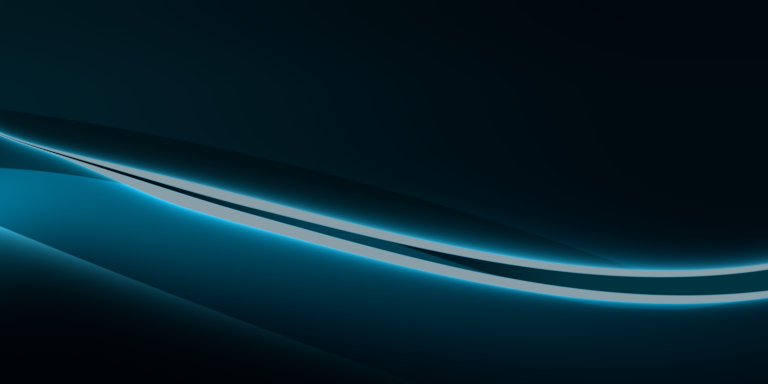
Write a Shadertoy shader that draws this background.

```glsl
// Two pale ribbons sweep across a dark teal field, wrapped in cyan glow.
// Each edge is a height curve over x; bands fill the space between curves,
// and exponential falloffs from those curves make the light.

// Soft coverage of the space between two heights
float strip(float y, float top, float bottom, float blur) {
    return smoothstep(-blur, blur, top - y) * smoothstep(-blur, blur, y - bottom);
}

// Smooth bump centred on c
float bump(float x, float c, float width) {
    float d = (x - c) / width;
    return exp(-d * d);
}

// Cyan light that pales close to its source
vec3 cyanGlow(float g) {
    return g * vec3(0.01, 0.40, 0.51) + pow(g, 4.0) * vec3(0.24, 0.14, 0.12);
}

void mainImage(out vec4 fragColor, in vec2 fragCoord) {
    vec2 p = fragCoord / iResolution.xy * vec2(2.0, 1.0);
    float x = p.x, y = p.y;
    float blur = 1.0 / iResolution.y;

    // Ribbon edges, from top to bottom
    float upperTop = 0.654 + x * (-0.1955 + x * (-0.13 + x * 0.0712))
                   - 0.2 * x * exp(-5.0 * x);
    float upperBottom = upperTop - 0.004 * exp(-6.0 * x)
                      - smoothstep(0.0, 0.65, x) * (0.031 - 0.0085 * x);
    float lowerTop = upperBottom - 0.028 * x;
    float lowerBottom = lowerTop - 0.002
                      - smoothstep(0.1, 0.5, x) * (0.037 - 0.011 * x);

    // Upper field: teal on the left, nearly black on the right
    vec3 upper = mix(vec3(0.004, 0.125, 0.165), vec3(0.0, 0.04, 0.065),
                     smoothstep(-0.2, 1.75, x + 0.25 * (y - 0.7)));
    upper *= 1.0 - 0.2 * smoothstep(0.75, 1.0, y);
    float above = max(y - upperTop, 0.0);
    upper += vec3(0.0, 0.20, 0.26) * exp(-above / 0.055) * bump(x, 1.3, 0.45);

    // Shadowed sheet below a long faint edge
    float sheetEdge = 0.716 - x * (0.14 + 0.068 * x);
    upper *= 1.0 - 0.35 * smoothstep(-blur, blur, sheetEdge - y);
    upper += cyanGlow(exp(-above / (0.013 + 0.01 * smoothstep(0.0, 0.8, x))));

    // Lower field: broad teal light fading right and down
    float below = max(lowerBottom - y, 0.0);
    float haze = exp(-0.8 * x) * bump(below, 0.15 * exp(-4.0 * x), 0.2);
    vec3 lower = vec3(0.0, 0.025, 0.05) + haze * vec3(0.005, 0.42, 0.53);

    // Dim veil that joins the lower ribbon near the left
    float veilEdge = 0.5625 - x * (0.05 + 0.25 * x);
    lower *= 1.0 - 0.5 * smoothstep(-blur, blur, y - veilEdge)
                 * (1.0 - smoothstep(0.28, 0.42, x));

    // Falling fold in the lower left, bright along its upper edge
    float fold = 0.411 - x * (0.41 - 0.03 * x) - y;
    float foldLight = exp(-max(fold, 0.0) / 0.04 - 2.3 * x);
    vec3 foldColor = lower * 0.6
                   + foldLight * mix(vec3(0.01, 0.42, 0.53), vec3(0.22, 0.46, 0.54), foldLight);
    lower = mix(lower, foldColor, smoothstep(-blur, blur, fold));

    // Thin translucent sliver under the right end
    float sliver = lowerBottom - 0.017 * smoothstep(1.35, 1.6, x)
                 * (1.0 - smoothstep(1.75, 1.98, x));
    lower += vec3(0.0, 0.07, 0.09) * strip(y, lowerBottom, sliver, blur);
    lower += cyanGlow(exp(-below / (0.012 + 0.011 * bump(x, 0.7, 0.6))));

    vec3 color = mix(lower, upper, smoothstep(-blur, blur, y - upperBottom));

    // Gap between the ribbons, split by a slanted crease
    float depth = (upperBottom - y) / max(upperBottom - lowerTop, 0.001);
    float crease = smoothstep(-0.1, 0.1, depth - (x - 1.0) / 0.3);
    vec3 gapLeft = mix(vec3(0.0, 0.04, 0.06), vec3(0.01, 0.24, 0.32),
                       smoothstep(0.3, 0.85, x));
    vec3 gapRight = mix(vec3(0.0, 0.09, 0.13), vec3(0.0, 0.20, 0.25),
                        smoothstep(1.1, 1.55, x));
    color = mix(color, mix(gapRight, gapLeft, crease),
                strip(y, upperBottom, lowerTop, blur));

    // Pale ribbons
    float ribbons = max(strip(y, upperTop, upperBottom, 1.5 * blur),
                        strip(y, lowerTop, lowerBottom, 1.5 * blur));
    color = mix(color, vec3(0.54, 0.62, 0.66), ribbons);

    fragColor = vec4(color, 1.0);
}
```
